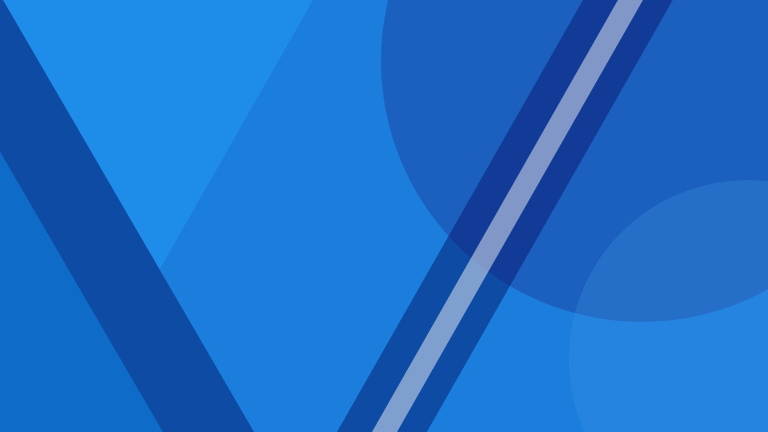
Write a WebGL 1 fragment shader that draws this background.

```glsl
precision highp float;
// Flat blue backdrop: crossing diagonal bands, a pale stripe and translucent discs.

uniform vec2 u_resolution;

// Antialiased coverage of a shape from its signed distance (negative inside)
float cover(float dist) {
  return clamp(0.5 - dist * u_resolution.y, 0.0, 1.0);
}

// Signed distance to a strip between two bounds along a slanted axis
float strip(float pos, float lo, float hi) {
  return (abs(pos - 0.5 * (lo + hi)) - 0.5 * (hi - lo)) * 0.868;
}

float disc(vec2 p, vec2 center, float radius) {
  return length(p - center) - radius;
}

void main() {
  // Canvas height is one unit
  vec2 p = gl_FragCoord.xy / u_resolution.y;

  // Where slanted lines through p meet the bottom edge
  float rising = p.x - 0.5694 * p.y;
  float falling = p.x + 0.581 * p.y;

  // Background and light upper-left wedge
  vec3 color = vec3(0.106, 0.496, 0.863);
  color = mix(color, vec3(0.118, 0.553, 0.914), cover((rising - 0.155) * 0.868));

  // Lower-left corner and the two dark bands
  vec3 navy = vec3(0.050, 0.294, 0.647);
  color = mix(color, vec3(0.055, 0.425, 0.785), cover((falling - 0.48) * 0.865));
  color = mix(color, navy, cover(strip(falling, 0.377, 0.588)));
  color = mix(color, navy, cover(strip(rising, 0.780, 0.988)));

  // Translucent discs: dark one above, light one at the lower right
  float darkDisc = cover(disc(p, vec2(1.486, 0.859), 0.604));
  float lightDisc = cover(disc(p, vec2(1.731, 0.169), 0.414));
  color = mix(color, vec3(0.106, 0.075, 0.450), 0.28 * darkDisc);
  color = mix(color, vec3(0.240, 0.580, 0.900), 0.28 * lightDisc);

  // Pale stripe along the rising band
  color = mix(color, vec3(1.0), 0.47 * cover(strip(rising, 0.861, 0.919)));

  gl_FragColor = vec4(color, 1.0);
}
```
